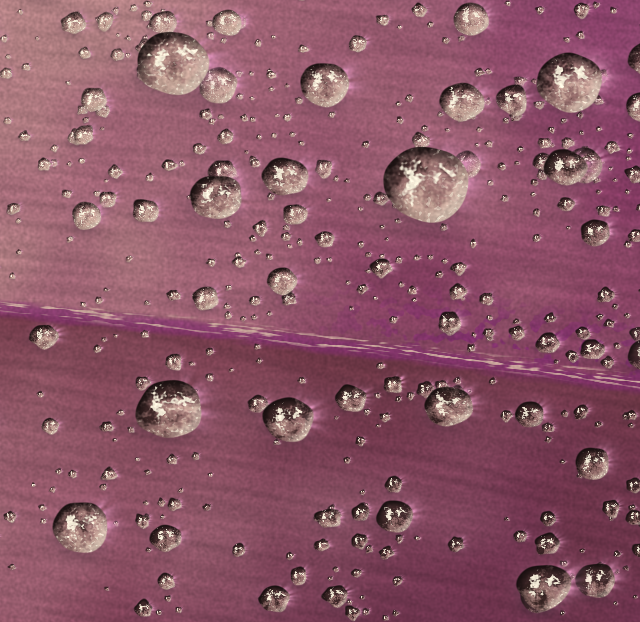
A Shadertoy shader for this texture:

```glsl
// Water drops scattered over a plum-coloured leaf with a slanted midrib.
// The leaf is a gradient with stretched gradient noise for veins and streaks;
// drops come from four jittered grids, each half the size of the one before.

#define LAYERS 4
#define LARGEST_CELL 0.2
#define DROP_CHANCE 0.58
#define EDGE_BLUR 0.0016
#define GRAIN 0.13
#define VEIN_FREQUENCY 75.0
#define GLOW_STRENGTH 1.1
#define MOTTLE 1.1

const vec3 ROSE = vec3(0.61, 0.375, 0.445);
const vec3 PLUM = vec3(0.505, 0.23, 0.365);
const vec3 BROWN = vec3(0.445, 0.225, 0.285);
const vec3 PURPLE = vec3(0.50, 0.17, 0.43);
const vec3 SHADE = vec3(0.20, 0.13, 0.12);
const vec3 DUSK = vec3(0.60, 0.45, 0.43);
const vec3 PALE = vec3(0.83, 0.71, 0.64);
const vec3 GLINT = vec3(0.98, 0.95, 0.87);
const vec3 GLOW = vec3(0.83, 0.54, 0.69);

vec2 hash2(vec2 p) {
    vec3 a = fract(p.xyx * vec3(0.1031, 0.1030, 0.0973));
    a += dot(a, a.yzx + 33.33);
    return fract((a.xx + a.yz) * a.zy);
}

float corner(vec2 cell, vec2 offset, vec2 f) {
    return dot(hash2(cell + offset) * 2.0 - 1.0, f - offset);
}

// Gradient noise, roughly -0.7 to 0.7
float noise(vec2 p) {
    vec2 i = floor(p), f = p - i;
    vec2 u = f * f * f * (f * (f * 6.0 - 15.0) + 10.0);
    float low = mix(corner(i, vec2(0, 0), f), corner(i, vec2(1, 0), f), u.x);
    float high = mix(corner(i, vec2(0, 1), f), corner(i, vec2(1, 1), f), u.x);
    return 1.2 * mix(low, high, u.y);
}

// Signed height above the midrib
float aboveRib(vec2 p) {
    return p.y - (0.507 - 0.1 * p.x - 0.02 * p.x * p.x);
}

vec3 leaf(vec2 p) {
    float h = aboveRib(p);
    float cloud = noise(p * 3.0 + 5.0) + 0.5 * noise(p * 8.0);
    float ripeness = p.x * 0.65 + (1.0 - p.y) * 0.45 + 0.3 * cloud;
    vec3 col = mix(ROSE, PLUM, smoothstep(0.4, 0.95, ripeness));
    col += vec3(0.09, 0.13, 0.07) * (1.0 - smoothstep(0.0, 0.4, ripeness));
    float below = smoothstep(0.0, 0.015, -h);
    col = mix(col, BROWN, below * clamp(0.85 * exp(h * 9.0) + 0.25 + 0.5 * cloud, 0.0, 1.0));
    col = mix(col, PURPLE, 0.4 * smoothstep(0.95, 1.35, p.x * 0.7 + p.y * 0.6));
    col *= 1.0 - 0.12 * smoothstep(0.35, 0.0 + 1.0, 1.0 - p.y) * smoothstep(0.1, 0.6, p.x);

    // Fine veins run almost parallel to the midrib
    float across = h + 0.06 * p.x * below + 0.004 * noise(p * 4.0);
    float vein = noise(vec2(p.x * 4.0, across * VEIN_FREQUENCY));
    col *= 1.0 + 0.13 * vein;

    // Violet blotches above the midrib
    float blotch = smoothstep(0.05, 0.2, noise(p * vec2(28.0, 45.0)) + 0.5 * noise(p * 90.0));
    float zone = smoothstep(0.0, 0.02, h) * (1.0 - smoothstep(0.04, 0.13, h));
    col = mix(col, PURPLE, 0.8 * blotch * zone * smoothstep(0.4, 0.8, p.x));

    // Midrib band with broken bright fibres
    float bend = h + 0.006 * noise(vec2(p.x * 7.0, 2.0));
    float ragged = bend + 0.008 * noise(p * vec2(14.0, 90.0));
    float band = 1.0 - smoothstep(0.004, 0.018, abs(ragged + 0.004));
    col = mix(col, PURPLE, 0.65 * band);
    float fibre = noise(vec2(p.x * 9.0, bend * 230.0)) + 0.6 * noise(p * vec2(45.0, 170.0));
    float core = 1.0 - smoothstep(0.004, 0.017, abs(bend - 0.003));
    return mix(col, PALE, 0.85 * core * smoothstep(0.02, 0.42, fibre));
}

vec3 addDrop(vec3 col, vec2 p, vec2 center, float radius, vec2 seed) {
    vec2 q = (p - center) / radius;
    q *= vec2(0.88 + 0.16 * seed.x, 1.0 + 0.14 * fract(seed.x * 7.0));
    float d = length(q);
    if (d > 3.0) return col;
    vec2 dir = q / max(d, 0.001), shift = seed * 37.0;
    float wobble = mix(0.5, 0.16, smoothstep(0.004, 0.03, radius));
    float rim = d * (1.0 + wobble * noise(dir * 1.1 + shift));

    // Contact shadow, then light focused through the drop in uneven rays
    float falloff = exp(-3.5 * max(rim - 1.0, 0.0)) * (1.0 - smoothstep(1.6, 2.6, d));
    col *= 1.0 - 0.22 * falloff * smoothstep(-0.1, 0.9, dot(dir, vec2(-0.3, -0.9)));
    float side = max(dot(dir, vec2(0.96, 0.28)), 0.0);
    float rays = 0.65 + 1.6 * noise(dir * 5.0 + shift);
    float glow = falloff * (side * side * side * rays + 0.1);
    col = mix(col, GLOW, clamp(GLOW_STRENGTH * glow, 0.0, 1.0));

    // Dark upper left, pale lower right, mottled by the leaf beneath
    float mottle = noise(q * 1.7 + shift) + 0.6 * noise(q * 4.5 + shift) + 0.5 * noise(q * 11.0);
    float lit = dot(q, vec2(0.5, -0.7)) + MOTTLE * mottle;
    lit += 0.7 * (0.45 - center.x) + 0.9 * (center.y - 0.55) + 0.5 * (fract(seed.x * 13.0) - 0.5);
    vec3 body = mix(SHADE, DUSK, smoothstep(-0.85, 0.05, lit));
    body = mix(body, PALE, 0.9 * smoothstep(0.0, 0.8, lit));
    body = mix(body, col, 0.12);
    float upper = smoothstep(-0.5, 0.7, dot(dir, vec2(-0.5, 0.8)));
    body *= 1.0 - smoothstep(0.55, 1.0, rim) * mix(0.1, 0.6, upper);

    // Broken window glints, a bright lower edge and small sparkles
    float ragged = 0.5 * noise(q * 4.0 + shift) + 0.4 * noise(q * 10.0);
    float left = length((q - vec2(-0.32, 0.12)) * vec2(1.7, 0.75)) + ragged;
    float right = length((q - vec2(0.3, 0.3)) * vec2(1.0, 1.4)) + ragged;
    float shine = 1.0 - smoothstep(0.1, 0.38, min(left, right + 0.08));
    float edge = smoothstep(0.6, 0.85, rim) * smoothstep(0.4, 1.0, dot(dir, vec2(0.8, -0.6)));
    float sparkle = smoothstep(0.15, 0.4, noise(q * 9.0 + shift)) * smoothstep(-0.4, 0.5, lit);
    body = mix(body, GLINT, clamp(0.95 * shine + 0.45 * sparkle + 0.35 * edge, 0.0, 1.0));

    float soft = EDGE_BLUR / radius;
    return mix(col, body, 1.0 - smoothstep(1.0 - soft, 1.0 + soft, rim));
}

void mainImage(out vec4 fragColor, in vec2 fragCoord) {
    vec2 p = fragCoord / iResolution.y;
    vec3 col = leaf(p);

    // Smallest drops first, so large ones cover them
    for (int layer = LAYERS - 1; layer >= 0; layer--) {
        float level = float(layer);
        float cell = LARGEST_CELL * exp2(-level);
        float largest = cell * 0.35 * (1.0 - 0.08 * level);
        for (int k = 0; k < 9; k++) {
            vec2 id = floor(p / cell) + vec2(k % 3 - 1, k / 3 - 1);
            vec2 place = hash2(id + 17.0 + 61.0 * level);
            vec2 seed = hash2(id + 143.0 + 29.0 * level);
            float radius = largest * mix(0.42, 1.0, seed.x);
            vec2 center = id * cell + mix(vec2(radius), vec2(cell - radius), place);
            float h = aboveRib(center);
            float chance = DROP_CHANCE * mix(0.6, 1.0, smoothstep(-0.1, 0.1, h));
            chance *= 1.0 - 0.2 * level + 1.2 * noise(center * 6.0) * min(level, 1.0);
            if (seed.y < chance && abs(h) > radius + 0.012)
                col = addDrop(col, p, center, radius, seed);
        }
    }

    // Soft photographic grain
    float grain = noise(p * 190.0) + 0.6 * noise(p * 95.0 + 40.0);
    fragColor = vec4(clamp(col * (1.0 + GRAIN * grain), 0.0, 1.0), 1.0);
}
```
